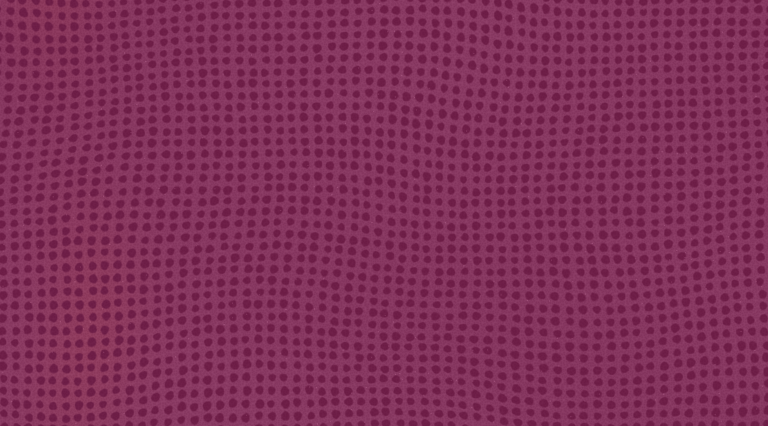
A Shadertoy shader for this pattern:

```glsl
// Plum cloth printed with wavering rows of small, uneven dark dots.

vec2 hash2(vec2 p) {
    vec3 q = fract(p.xyx * vec3(0.1031, 0.1030, 0.0973));
    q += dot(q, q.yzx + 33.33);
    return fract((q.xx + q.yz) * q.zy);
}

// Cellular noise: distance to the nearest scattered point.
float cellular(vec2 p) {
    vec2 cell = floor(p);
    float nearest = 2.0;
    for (int y = -1; y <= 1; y++)
    for (int x = -1; x <= 1; x++) {
        vec2 c = cell + vec2(x, y);
        nearest = min(nearest, length(c + hash2(c) - p));
    }
    return nearest;
}

// Layered sines bend the rows and columns.
vec2 bendGrid(vec2 p) {
    vec2 broad = vec2(sin(4.1 * p.y + 1.6 * sin(2.7 * p.x)),
                      sin(4.6 * p.x + 1.4 * sin(3.3 * p.y) + 0.8));
    vec2 fine = vec2(sin(12.0 * p.y + 5.0 * p.x + 1.0),
                     sin(11.0 * p.x - 7.0 * p.y));
    return p + vec2(0.012, 0.018) * broad + vec2(0.004, 0.005) * fine;
}

// Signed distance to the closest dot, in canvas heights.
float dotField(vec2 p) {
    vec2 pitch = vec2(1.803 / 60.0, 1.0 / 36.0);
    vec2 cell = floor(p / pitch);
    float d = 1.0;
    for (int y = -1; y <= 1; y++)
    for (int x = -1; x <= 1; x++) {
        vec2 c = cell + vec2(x, y);
        vec2 jitter = hash2(c + 71.0) - 0.5;
        vec2 size = hash2(c + 19.0);
        vec2 v = p - (c + 0.5 + 0.16 * jitter) * pitch;
        float lobes = 0.0005 * sin(3.0 * atan(v.y, v.x + 1e-6) + 6.28 * size.y);
        float radius = 0.0094 + 0.0018 * (size.x - 0.5) + lobes;
        d = min(d, length(v * vec2(1.0, 0.94 + 0.12 * size.y)) - radius);
    }
    return d;
}

void mainImage(out vec4 fragColor, in vec2 fragCoord) {
    vec2 p = fragCoord / iResolution.y;

    // Ground: fine woven grain with slow light and dark drift.
    float grain = cellular(p * 190.0);
    float drift = sin(3.0 * p.x + 2.0 * sin(2.5 * p.y)) * sin(4.0 * p.y + 1.0);
    float tone = clamp(0.1 + 0.9 * grain + 0.12 * drift, 0.0, 1.0);
    vec3 ground = mix(vec3(0.505, 0.193, 0.355), vec3(0.56, 0.25, 0.41), tone);

    // Warm, faded streak toward the left.
    float streak = exp(-pow((p.x - 0.17 - 0.05 * sin(5.0 * p.y)) / 0.13, 2.0));
    ground += vec3(0.025, 0.005, -0.022) * streak * (0.6 + 0.4 * sin(7.0 * p.y));

    // Dots: dark ink, lightly mottled, with softly ragged rims.
    vec3 ink = vec3(0.43, 0.117, 0.278) + 0.025 * (grain - 0.4);
    float d = dotField(bendGrid(p)) + 0.0012 * (cellular(p * 110.0) - 0.45);
    float soft = 0.0009 + 0.7 / iResolution.y;
    vec3 color = mix(ink, ground, smoothstep(-soft, soft, d));

    // Sparse pale flecks of lint.
    vec2 fleckCell = floor(p * 60.0);
    vec2 fleckPos = fract(p * 60.0) - 0.25 - 0.5 * hash2(fleckCell);
    float fleck = step(0.96, hash2(fleckCell + 43.0).x);
    color += 0.07 * fleck * (1.0 - smoothstep(0.03, 0.16, length(fleckPos)));

    fragColor = vec4(color, 1.0);
}
```
